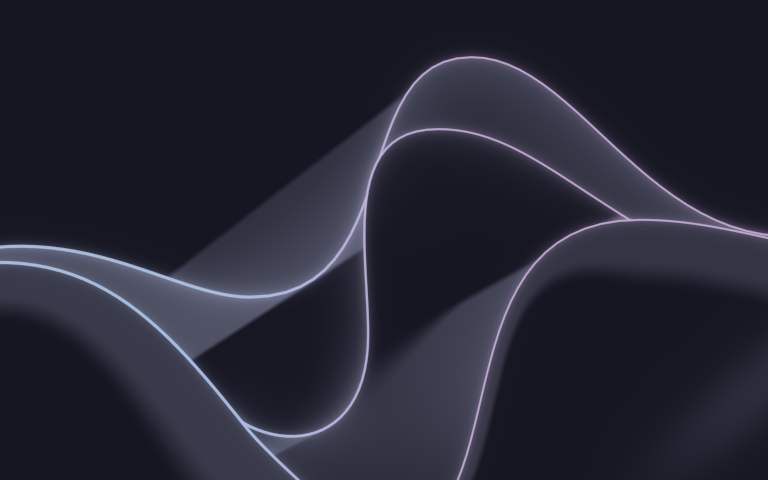
Reproduce this background procedurally as a Shadertoy shader.

```glsl
const vec2 FRAME = vec2(1.6, 1.0);
const vec3 DARK = vec3(0.088, 0.088, 0.135);
const vec3 SHEEN = vec3(0.42, 0.43, 0.52);
const vec3 RIM_BLUE = vec3(0.69, 0.77, 0.91);
const vec3 RIM_PINK = vec3(0.78, 0.68, 0.85);
const float RIM_LEFT = 0.0036;
const float RIM_RIGHT = 0.0024;
const float RIM_GLOW = 0.28;
const int STEPS = 24;

vec2 bezier(vec2 a, vec2 b, vec2 c, vec2 d, float t) {
    float s = 1.0 - t;
    return s*s*s*a + 3.0*s*s*t*b + 3.0*s*t*t*c + t*t*t*d;
}

// Keeps the nearest distance in x; flips the sign in y at each crossing above p
void addArc(inout vec2 edge, vec2 p, vec2 a, vec2 b, vec2 c, vec2 d) {
    vec2 from = a;
    for (int i = 1; i <= STEPS; i++) {
        vec2 to = bezier(a, b, c, d, float(i) / float(STEPS));
        vec2 span = to - from, rel = p - from;
        float t = clamp(dot(rel, span) / dot(span, span), 0.0, 1.0);
        edge.x = min(edge.x, length(rel - span * t));
        if ((from.x <= p.x) != (to.x <= p.x) &&
            from.y + span.y * rel.x / span.x > p.y) edge.y = -edge.y;
        from = to;
    }
}

// Signed distance to a line, positive on its right side
float rightOf(vec2 p, vec2 a, vec2 b) {
    vec2 dir = normalize(b - a);
    return dot(p - a, vec2(dir.y, -dir.x));
}

vec3 shade(float amount) {
    return mix(DARK, SHEEN, amount);
}

float cover(vec2 edge, float aa) {
    return smoothstep(-aa, aa, edge.x * edge.y);
}

vec3 addRim(vec3 col, float dist, float x, float aa) {
    float side = smoothstep(0.4, 1.0, x);
    float width = mix(RIM_LEFT, RIM_RIGHT, side);
    float core = 1.0 - smoothstep(width - aa, width + aa, dist);
    float glow = RIM_GLOW * exp(-dist / 0.009);
    return mix(col, mix(RIM_BLUE, RIM_PINK, side), max(core * 0.93, glow));
}

void mainImage(out vec4 fragColor, in vec2 fragCoord) {
    vec2 p = fragCoord / iResolution.xy * FRAME;
    float aa = 1.0 / iResolution.y;

    // Ribbon edges
    vec2 crest = vec2(9.0, -1.0), front = crest, fold = crest, hill = crest;
    addArc(crest, p, vec2(-0.042, 0.481), vec2(0.208, 0.517), vec2(0.375, 0.381), vec2(0.521, 0.381));
    addArc(crest, p, vec2(0.521, 0.381), vec2(0.854, 0.381), vec2(0.719, 0.881), vec2(0.983, 0.881));
    addArc(crest, p, vec2(0.983, 0.881), vec2(1.192, 0.881), vec2(1.333, 0.525), vec2(1.625, 0.508));
    addArc(front, p, vec2(-0.042, 0.452), vec2(0.208, 0.469), vec2(0.344, 0.323), vec2(0.51, 0.113));
    addArc(front, p, vec2(0.51, 0.113), vec2(0.546, 0.069), vec2(0.594, 0.025), vec2(0.667, -0.042));
    addArc(fold, p, vec2(0.49, 0.129), vec2(0.604, 0.052), vec2(0.767, 0.083), vec2(0.767, 0.302));
    addArc(fold, p, vec2(0.767, 0.302), vec2(0.767, 0.479), vec2(0.708, 0.731), vec2(0.913, 0.731));
    addArc(fold, p, vec2(0.913, 0.731), vec2(1.063, 0.731), vec2(1.167, 0.625), vec2(1.354, 0.517));
    addArc(hill, p, vec2(0.927, -0.052), vec2(1.042, 0.125), vec2(0.979, 0.542), vec2(1.333, 0.542));
    addArc(hill, p, vec2(1.333, 0.542), vec2(1.438, 0.542), vec2(1.521, 0.521), vec2(1.646, 0.494));

    // Rear sheet behind the crest
    float rear = rightOf(p, vec2(0.35, 0.429), vec2(0.833, 0.802));
    float rearLight = 0.3 + 0.17 * smoothstep(0.0, 0.15, rear) + 0.3 * exp(-crest.x / 0.035);
    float rearMask = smoothstep(-0.002, 0.012, rear) * (1.0 - smoothstep(0.82, 0.86, p.x));
    vec3 col = mix(DARK, shade(rearLight), rearMask);

    // Under the crest: left wing, dark pocket and upper band
    float pocketEdge = rightOf(p, vec2(0.406, 0.254), vec2(0.625, 0.396));
    float wing = 0.52 + 0.14 * smoothstep(0.1, 0.45, p.x) + 0.25 * exp(-crest.x / 0.03);
    float pocket = mix(0.2, 0.65, smoothstep(0.58, 0.72, p.x)) * exp(-fold.x / 0.045);
    pocket *= mix(1.0, 0.55, smoothstep(0.15, 0.35, p.y));
    float band = 0.2 + 0.32 * exp(-crest.x / 0.1);
    float under = mix(wing, pocket, smoothstep(-0.006, 0.006, pocketEdge));
    under = mix(under, band, smoothstep(0.56, 0.66, p.y));
    under = mix(under, band, smoothstep(0.85, 0.95, p.x));
    col = mix(col, shade(under), cover(crest, aa));
    col = addRim(col, crest.x, p.x, aa);

    // Inside the fold: hollow, lower sheet and its bright corner
    float hollow = 0.24 * exp(-fold.x / 0.05) * smoothstep(0.45, 0.7, p.y);
    float slope = rightOf(p, vec2(0.781, 0.275), vec2(1.104, 0.454));
    float softness = mix(0.1, 0.012, smoothstep(0.75, 0.98, p.x));
    float lower = 0.24 + 0.34 * exp(-hill.x / 0.2) * smoothstep(-0.1, 0.25, p.y);
    lower += 0.2 * exp(-fold.x / 0.05) * (1.0 - smoothstep(0.08, 0.2, p.y));
    float corner = rightOf(p, vec2(0.573, 0.052), vec2(0.698, 0.117));
    float cornerMask = (1.0 - smoothstep(-0.005, 0.005, corner)) * (1.0 - smoothstep(0.66, 0.73, p.x));
    lower = mix(lower, 0.75, cornerMask);
    float inner = mix(hollow, lower, smoothstep(-0.004, softness, slope));
    col = mix(col, shade(inner), cover(fold, aa));
    col = addRim(col, fold.x, p.x, aa);

    // Right hill with a diagonal sheen
    float hillWidth = mix(0.03, 0.12, smoothstep(1.05, 1.35, p.x));
    float hillLight = 0.34 * (1.0 - smoothstep(hillWidth * 0.7, hillWidth * 1.2, hill.x));
    float streak = rightOf(p, vec2(1.333, 0.0), vec2(1.6, 0.208)) / 0.075;
    hillLight += 0.25 * exp(-streak * streak) * smoothstep(1.2, 1.6, p.x);
    col = mix(col, shade(hillLight), cover(hill, aa));
    col = addRim(col, hill.x, p.x, aa);

    // Left front wave
    float waveWidth = mix(0.1, 0.16, smoothstep(0.0, 0.45, p.x));
    float waveLight = 0.4 * (1.0 - smoothstep(waveWidth * 0.65, waveWidth * 1.25, front.x));
    col = mix(col, shade(waveLight), cover(front, aa));
    col = addRim(col, front.x, p.x, aa);

    fragColor = vec4(col, 1.0);
}
```
